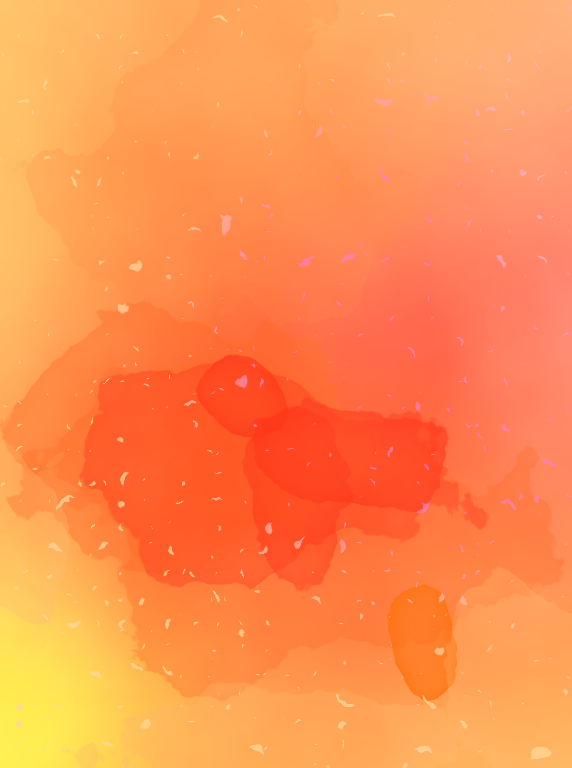
Write a WebGL 2 fragment shader that draws this background.

```glsl
#version 300 es
precision highp float;
// Warm watercolour wash: yellow, orange, red and coral with torn edges and pale flecks.
uniform vec2 u_resolution;
out vec4 fragColor;

vec2 hash2(vec2 p) {
  vec3 q = fract(p.xyx * vec3(0.1031, 0.1030, 0.0973));
  q += dot(q, q.yzx + 33.33);
  return fract((q.xx + q.yz) * q.zy);
}

float noise(vec2 p) {
  vec2 i = floor(p), f = fract(p);
  f = f * f * (3.0 - 2.0 * f);
  return mix(mix(hash2(i).x, hash2(i + vec2(1, 0)).x, f.x),
             mix(hash2(i + vec2(0, 1)).x, hash2(i + vec2(1, 1)).x, f.x), f.y);
}

float fbm(vec2 p) {
  float sum = 0.0, amp = 0.5;
  for (int i = 0; i < 6; i++) {
    sum += amp * noise(p);
    p = mat2(1.6, 1.2, -1.2, 1.6) * p + 7.3;
    amp *= 0.5;
  }
  return sum;
}

// Soft elliptical spot of light
float glow(vec2 uv, vec2 centre, vec2 radius) {
  vec2 d = (uv - centre) / radius;
  return exp(-dot(d, d));
}

// Pigment pool: crisp ragged rim that fades toward its inside
float wash(vec2 uv, vec2 centre, vec2 radius, float seed) {
  float ragged = fbm(uv * vec2(5.2, 7.0) + seed) - 0.5;
  float f = 1.0 - length((uv - centre) / radius) + 1.5 * ragged;
  return smoothstep(0.0, 0.035, f) * (0.45 + 0.55 * exp(-2.5 * f));
}

// Scattered slivers and dots, one candidate per grid cell
float flecks(vec2 p, float scale, float aspect) {
  vec2 id = floor(p * scale);
  vec2 h = hash2(id + scale), k = hash2(id + scale + 51.7);
  vec2 middle = (id + 0.5) / scale / vec2(aspect, 1.0);
  float density = 0.13 + 0.4 * glow(middle, vec2(0.77, 0.6), vec2(0.3, 0.23))
                + 0.15 * glow(middle, vec2(0.05, 0.05), vec2(0.25, 0.12));
  vec2 q = fract(p * scale) - 0.35 - 0.3 * h;
  float a = 6.283 * k.x;
  q = mat2(cos(a), sin(a), -sin(a), cos(a)) * q;
  q.y += 1.2 * q.x * q.x + 0.12 * (noise(p * scale * 7.0) - 0.5);
  float size = 0.06 + 0.22 * k.y * k.y;
  float d = length(q * vec2(1.0, 1.3 + 4.0 * h.y)) - size;
  float soft = scale / u_resolution.y;
  return step(hash2(id + 9.1 + scale).y, density) * smoothstep(soft, -soft, d);
}

void main() {
  vec2 uv = gl_FragCoord.xy / u_resolution;
  float aspect = u_resolution.x / u_resolution.y;
  vec2 p = uv * vec2(aspect, 1.0);
  vec2 bend = vec2(fbm(p * 4.0), fbm(p * 4.0 + 31.0)) - 0.5;
  vec2 w = uv + 0.12 * bend;

  // Broad background gradient
  vec3 col = mix(vec3(1.0, 0.69, 0.35), vec3(1.0, 0.58, 0.30), smoothstep(0.0, 0.4, w.y));
  col = mix(col, vec3(1.0, 0.68, 0.38), smoothstep(0.68, 1.02, w.y));
  col = mix(col, vec3(1.0, 0.77, 0.41), 0.9 * smoothstep(0.36, -0.03, w.x));
  col = mix(col, vec3(1.0, 0.73, 0.50), 0.8 * glow(w, vec2(1.05, 1.0), vec2(0.28, 0.25)));
  col = mix(col, vec3(1.0, 0.57, 0.49), 0.95 * glow(w, vec2(1.03, 0.6), vec2(0.34, 0.3)));
  col = mix(col, vec3(1.0, 0.41, 0.34), 0.85 * glow(w, vec2(0.7, 0.58), vec2(0.25, 0.15)));
  col = mix(col, vec3(1.0, 0.36, 0.19), 0.92 * glow(w, vec2(0.48, 0.41), vec2(0.38, 0.19)));
  col = mix(col, vec3(1.0, 0.45, 0.24), 0.5 * glow(w, vec2(0.58, 0.2), vec2(0.24, 0.14)));
  col = mix(col, vec3(1.0, 0.94, 0.32), glow(w, vec2(-0.03, 0.04), vec2(0.27, 0.21)));

  // Overlapping pools, from faint large ones to the red heart
  vec3 orange = vec3(1.0, 0.43, 0.17), red = vec3(1.0, 0.23, 0.12);
  col = mix(col, vec3(1.0, 0.54, 0.27), 0.25 * wash(w, vec2(0.42, 0.8), vec2(0.32, 0.17), 3.0));
  col = mix(col, orange, 0.48 * wash(w, vec2(0.3, 0.45), vec2(0.27, 0.17), 11.0));
  col = mix(col, orange, 0.40 * wash(w, vec2(0.52, 0.3), vec2(0.4, 0.2), 23.0));
  col = mix(col, orange, 0.40 * wash(w, vec2(0.27, 0.4), vec2(0.2, 0.12), 37.0));
  col = mix(col, red, 0.45 * wash(w, vec2(0.5, 0.37), vec2(0.3, 0.13), 41.0));
  col = mix(col, red, 0.65 * wash(w, vec2(0.65, 0.42), vec2(0.15, 0.08), 59.0));
  col = mix(col, red, 0.70 * wash(w, vec2(0.42, 0.47), vec2(0.06, 0.045), 67.0));
  col = mix(col, red, 0.55 * wash(w, vec2(0.52, 0.34), vec2(0.09, 0.13), 73.0));
  col = mix(col, vec3(1.0, 0.44, 0.04), 0.8 * wash(w, vec2(0.72, 0.165), vec2(0.07, 0.08), 83.0));

  // Pale blooms along the lower and side margins
  vec3 peach = vec3(1.0, 0.72, 0.43);
  col = mix(col, peach, 0.35 * wash(w, vec2(0.04, 0.33), vec2(0.1, 0.15), 91.0));
  col = mix(col, peach, 0.35 * wash(w, vec2(0.92, 0.1), vec2(0.14, 0.17), 97.0));
  col = mix(col, peach, 0.35 * wash(w, vec2(0.45, 0.02), vec2(0.3, 0.08), 103.0));

  // Fine mottling
  col.gb += 0.07 * (fbm(p * 9.0 + 5.0) - 0.5);

  // Flecks: cream at the margins, pink over the coral side
  float pinkness = glow(uv, vec2(0.76, 0.56), vec2(0.4, 0.32));
  vec3 fleck = mix(vec3(1.0, 0.84, 0.60), vec3(1.0, 0.50, 0.71), smoothstep(0.1, 0.6, pinkness));
  fleck = mix(fleck, vec3(1.0, 0.71, 0.80), smoothstep(0.72, 0.95, uv.x) * smoothstep(0.4, 0.75, uv.y));
  float cover = 0.0;
  for (int i = 0; i < 3; i++)
    cover = max(cover, flecks(p + 0.37 * float(i), 19.0 * pow(1.65, float(i)), aspect));
  col = mix(col, fleck, 0.75 * cover);

  fragColor = vec4(clamp(col, 0.0, 1.0), 1.0);
}
```
